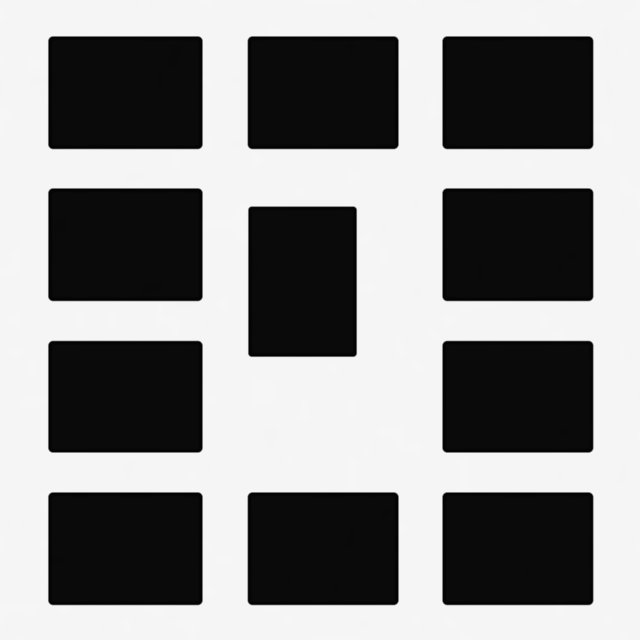
Write a WebGL 2 fragment shader that draws this background.

```glsl
#version 300 es
precision highp float;
// Ten wide black cards frame an off-white sheet, with one upright card inside.
// Rounded-box distances are joined over a 3 x 4 grid, leaving its centre open;
// soft edges, a thin darker rim and very faint mottling finish the surface.
uniform vec2 u_resolution;
out vec4 outColor;

float roundedBox(vec2 p, vec2 halfSize, float radius) {
  vec2 q = abs(p) - halfSize + radius;
  return length(max(q, 0.0)) + min(max(q.x, q.y), 0.0) - radius;
}

float hash(vec2 cell) {
  vec3 h = fract(vec3(cell.xyx) * 0.1031);
  h += dot(h, h.yzx + 33.33);
  return fract((h.x + h.y) * h.z);
}

float valueNoise(vec2 p) {
  vec2 cell = floor(p);
  vec2 f = fract(p);
  f = f * f * (3.0 - 2.0 * f);
  float low = mix(hash(cell), hash(cell + vec2(1, 0)), f.x);
  float high = mix(hash(cell + vec2(0, 1)), hash(cell + vec2(1, 1)), f.x);
  return mix(low, high, f.y);
}

float cardDistance(vec2 p) {
  // Upright card in the open centre
  float d = roundedBox(p - vec2(0.4727, 0.5599), vec2(0.0846, 0.1172), 0.0055);

  // Surrounding grid: the left column is slightly wider
  for (int column = 0; column < 3; column++) {
    float x = column == 0 ? 0.1960 : column == 1 ? 0.5049 : 0.8092;
    float halfWidth = column == 0 ? 0.1204 : 0.1177;
    for (int row = 0; row < 4; row++) {
      if (column == 1 && (row == 1 || row == 2)) continue;
      vec2 center = vec2(x, 0.1426 + 0.2375 * float(row));
      float halfHeight = row == 1 ? 0.0871 : 0.0879;
      d = min(d, roundedBox(p - center, vec2(halfWidth, halfHeight), 0.0075));
    }
  }
  return d;
}

void main() {
  float side = min(u_resolution.x, u_resolution.y);
  vec2 p = (gl_FragCoord.xy - 0.5 * u_resolution) / side + 0.5;
  float d = cardDistance(p);

  // Sheet and card tones
  float mottling = valueNoise(p * 40.0) - 0.5;
  float sheet = 0.961 + 0.005 * mottling;
  float rim = smoothstep(-0.008, -0.002, d);
  float card = mix(0.039, 0.012, rim) + 0.004 * mottling;

  // Edge softness never falls below a pixel
  float softness = max(0.0017, 0.75 / side);
  float tone = mix(card, sheet, smoothstep(-softness, softness, d));
  outColor = vec4(vec3(tone), 1.0);
}
```
